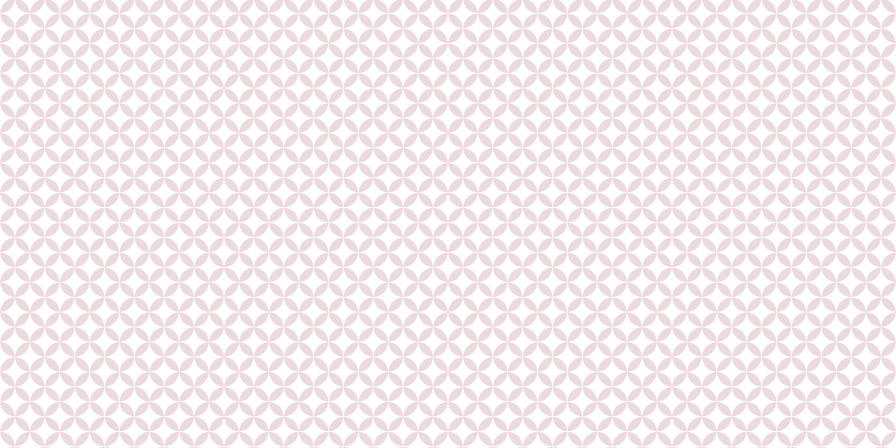
A WebGL 1 fragment shader for this pattern:

```glsl
precision highp float;
// Interlaced circles: pale pink leaf-shaped petals on white, 30 repeats across
// and 15 down. Two square grids of circles, offset by half a repeat, overlap;
// each petal is the lens shared by one circle from either grid.

uniform vec2 u_resolution;

// Distance to the nearest circle centre of a unit grid.
float centreDistance(vec2 p) {
  return length(fract(p) - 0.5);
}

// Signed distance to the petals: negative where both grids' circles overlap.
// A radius just under one half leaves fine gaps between the petal tips.
float petalDistance(vec2 p) {
  return max(centreDistance(p), centreDistance(p + 0.5)) - 0.492;
}

void main() {
  // One unit is one repeat.
  float pixel = 15.0 / u_resolution.y;
  vec2 p = gl_FragCoord.xy * pixel - vec2(0.0, 0.05);

  // Edge smoothed over one pixel.
  float petal = clamp(0.5 - petalDistance(p) / pixel, 0.0, 1.0);

  vec3 white = vec3(1.0);
  vec3 palePink = vec3(0.92, 0.86, 0.87);
  gl_FragColor = vec4(mix(white, palePink, petal), 1.0);
}
```
